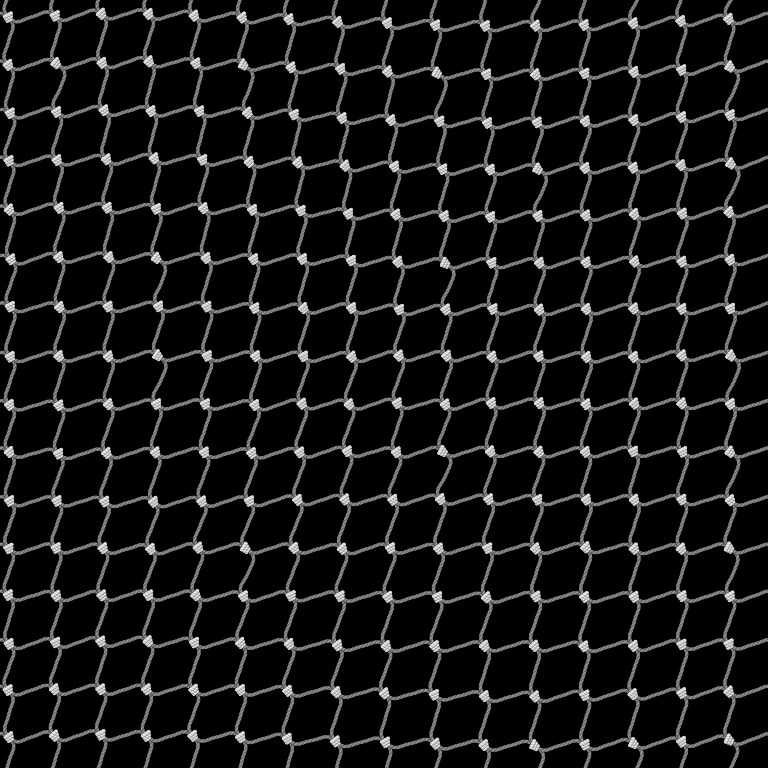
This pattern is drawn by a WebGL 2 fragment shader. Its source:

```glsl
#version 300 es
precision highp float;
// A knotted cord net, 16 by 16 meshes, pale grey on black.
// Lattice nodes are shifted by wrapping sines; S-shaped twisted cords join
// neighbouring nodes, and a knot of three stacked coils covers each node.
uniform vec2 u_resolution;
out vec4 fragColor;

const float TAU = 6.2831853;
const float MESHES = 16.0;
const vec2 NET_OFFSET = vec2(0.21, 0.57);
const float CORD_RADIUS = 0.044;
const float CORD_SWING = 0.085;
const float STRANDS = 11.0;
const float COIL_RADIUS = 0.047;
const float CORD_DARK = 0.17;
const float CORD_LIGHT = 0.60;
const float KNOT_DARK = 0.42;
const float KNOT_LIGHT = 0.95;

// Hash that repeats with the net
float hash(vec2 id, float seed) {
  vec2 w = mod(id, MESHES);
  return fract(sin(dot(w, vec2(12.99, 78.23)) + seed * 37.7) * 4375.85);
}

// One for the few slipped knots, found on every second row and column
float slipped(vec2 id) {
  vec2 w = mod(id, 2.0);
  return w.x * (1.0 - w.y) * step(hash(id, 3.0), 0.24);
}

// Position of a lattice node, in mesh units
vec2 node(vec2 id) {
  vec2 v = id / MESHES;
  float sway = (0.167 * cos(TAU * (v.y - 0.54)) - 0.04)
             * (0.5 + 0.5 * cos(TAU * (v.x - 0.38)));
  float sag = (0.054 + 0.075 * cos(TAU * (v.y - 0.86)))
            * cos(TAU * (v.x - 0.66));
  vec2 jitter = vec2(hash(id, 1.0), hash(id, 2.0)) - 0.5;
  return id + NET_OFFSET + vec2(sway, -sag) + 0.035 * jitter;
}

float coverage(float dist, float blur) {
  return smoothstep(blur, -blur, dist);
}

// Lay a (shade, alpha) layer over another
vec2 over(vec2 base, vec2 top) {
  return vec2(mix(base.x, top.x, top.y), mix(base.y, 1.0, top.y));
}

// Twisted cord from a to b, running along the first axis
vec2 cord(vec2 p, vec2 a, vec2 b, float bulge, float blur) {
  float span = b.x - a.x;
  float t = (p.x - a.x) / span;
  if (t < 0.0 || t > 1.0) return vec2(0.0);
  float wave = sin(TAU * t) + 0.25 * sin(2.0 * TAU * t);
  float waveSlope = TAU * (cos(TAU * t) + 0.5 * cos(2.0 * TAU * t));
  float center = mix(a.y, b.y, t) - CORD_SWING * wave
               + bulge * 6.75 * t * t * (1.0 - t);
  float slope = (b.y - a.y - CORD_SWING * waveSlope
               + bulge * 6.75 * t * (2.0 - 3.0 * t)) / span;
  float across = (p.y - center) * inversesqrt(1.0 + slope * slope);
  float s = across / CORD_RADIUS;
  float strand = 0.5 + 0.5 * cos(TAU * (t * STRANDS - 0.55 * s));
  float body = clamp(1.0 - s * s * s * s, 0.0, 1.0);
  float shade = mix(CORD_DARK, CORD_LIGHT, body * mix(0.52, 1.0, strand));
  return vec2(shade, coverage(abs(across) - CORD_RADIUS, blur));
}

// Knot of three parallel coils, the lowest one shortest
vec2 knot(vec2 q, float angle, float blur) {
  vec2 dir = vec2(cos(angle), sin(angle));
  vec2 local = vec2(dot(q, dir), dot(q, vec2(-dir.y, dir.x)));
  vec2 layer = vec2(0.0);
  for (int i = -1; i <= 1; i++) {
    float k = float(i);
    vec2 r = local - vec2(0.012 * k, 0.056 * k);
    float halfLength = 0.06 + 0.017 * k;
    r.x -= clamp(r.x, -halfLength, halfLength);
    float dist = length(r);
    float dome = clamp(1.0 - dist * dist / (COIL_RADIUS * COIL_RADIUS), 0.0, 1.0);
    float rib = 0.92 + 0.08 * cos(TAU * (local.x * 17.0 + local.y * 8.0));
    float light = clamp(sqrt(dome) + 2.5 * r.y, 0.0, 1.0);
    float shade = mix(KNOT_DARK, KNOT_LIGHT, light) * rib;
    layer = over(layer, vec2(shade, coverage(dist - COIL_RADIUS, blur)));
  }
  return layer;
}

void main() {
  vec2 p = gl_FragCoord.xy / u_resolution * MESHES;
  float blur = 0.7 * MESHES / min(u_resolution.x, u_resolution.y);
  vec2 cell = floor(p - NET_OFFSET);
  vec2 cords = vec2(0.0);
  vec2 knots = vec2(0.0);

  // Nearby nodes, each with the cords to its right and above it
  for (int j = -1; j <= 1; j++) {
    for (int i = -1; i <= 1; i++) {
      vec2 id = cell + vec2(i, j);
      vec2 above = id + vec2(0.0, 1.0);
      vec2 here = node(id);
      cords = over(cords, cord(p, here, node(id + vec2(1.0, 0.0)), 0.0, blur));
      cords = over(cords, cord(p.yx, here.yx, node(above).yx, 0.09 * slipped(above), blur));
      float angle = 0.6 + 0.4 * slipped(id) + 0.3 * (hash(id, 4.0) - 0.5);
      knots = over(knots, knot(p - here, angle, blur));
    }
  }

  vec2 net = over(cords, knots);
  fragColor = vec4(vec3(net.x * net.y), 1.0);
}
```
